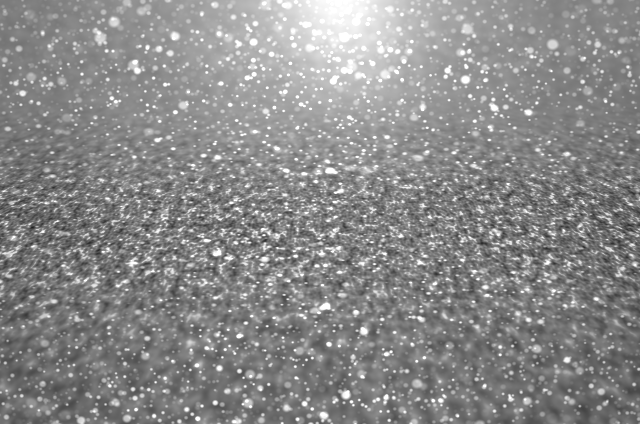
Give the GLSL for this texture, as a Shadertoy shader.

```glsl
const float HORIZON = 1.4;
const float FOCUS_Y = 0.47;

vec3 hash3(vec2 cell) {
    vec3 q = fract(vec3(cell.xyx) * vec3(0.1031, 0.1030, 0.0973));
    q += dot(q, q.yxz + 33.33);
    return fract((q.xxy + q.yzz) * q.zyx);
}

vec2 gradientDir(vec2 cell) {
    float angle = 6.2832 * hash3(cell).x;
    return vec2(cos(angle), sin(angle));
}

float gradientNoise(vec2 p) {
    vec2 i = floor(p), f = p - i;
    vec2 u = f * f * f * (f * (f * 6.0 - 15.0) + 10.0);
    vec2 e = vec2(1.0, 0.0);
    float a = dot(gradientDir(i), f);
    float b = dot(gradientDir(i + e.xy), f - e.xy);
    float c = dot(gradientDir(i + e.yx), f - e.yx);
    float d = dot(gradientDir(i + 1.0), f - 1.0);
    return 1.4 * mix(mix(a, b, u.x), mix(c, d, u.x), u.y);
}

float bell(float x, float width) {
    return exp(-x * x / (width * width));
}

// Stones on a receding plane; each octave fades as defocus exceeds its size
float stoneGrain(vec2 p, float blurRadius) {
    float depth = HORIZON - p.y;
    vec2 ground = vec2((p.x - 0.75) / depth, 1.3 / depth) + 7.0;
    float sum = 0.0, freq = 34.0, weight = 0.55;
    for (int i = 0; i < 3; i++) {
        float spread = blurRadius * freq / (depth * depth);
        sum += weight * gradientNoise(ground * freq) * exp(-8.0 * spread * spread);
        freq *= 1.95;
        weight *= 1.12;
    }
    return sum;
}

// One scattered disc per cell, with rare bright ones
float glintLayer(vec2 p, float cell, float radius, float stretch, float rarity, float seed, float px) {
    vec2 id = floor(p / cell);
    float edge = 0.3 * radius + 0.6 * px;
    float light = 0.0;
    for (int y = -1; y <= 1; y++) {
        for (int x = -1; x <= 1; x++) {
            vec2 n = id + vec2(x, y);
            vec3 rnd = hash3(n + seed);
            vec2 offset = p - (n + rnd.xy) * cell;
            float d = length(offset * vec2(1.0 / stretch, 1.0));
            float size = radius * (0.65 + 0.5 * rnd.x);
            float disc = 1.0 - smoothstep(size - edge, size + edge, d);
            light += disc * pow(rnd.z, rarity);
        }
    }
    return light;
}

float glitter(vec2 p, float defocus, float px) {
    float cell = 0.013, light = 0.0;
    for (int i = 0; i < 4; i++) {
        float k = float(i);
        float radius = cell * mix(0.14, 0.29, defocus);
        float stretch = mix(1.75, 1.08, smoothstep(0.0, 0.6, defocus));
        light += glintLayer(p, cell, radius, stretch, 5.0 + 3.5 * k, 31.0 * k + 11.0, px);
        cell *= 1.45;
    }
    return light;
}

// Broad light with a bright core falling from the upper edge
float backlight(vec2 p) {
    float core = 0.30 * bell(p.x - 0.80, 0.15) * bell(p.y - 1.03, 0.20);
    float halo = 0.17 * bell(p.x - 0.77, 0.38) * bell(p.y - 1.0, 0.36);
    return core + halo;
}

float groundTone(vec2 p) {
    float tone = mix(0.43, 0.54, smoothstep(0.0, 1.0, p.y));
    tone += 0.025 * bell(p.y - 0.28, 0.18) - 0.025 * bell(p.y - 0.5, 0.12);
    float side = (p.x - 0.75) / 0.75;
    return tone - 0.055 * side * side;
}

void mainImage(out vec4 fragColor, in vec2 fragCoord) {
    float px = 1.0 / iResolution.y;
    vec2 p = fragCoord * px;
    float defocus = smoothstep(0.02, 0.56, abs(p.y - FOCUS_Y));
    float blurRadius = mix(0.001, 0.012, defocus);

    float tone = groundTone(p) + backlight(p);

    // Relief, sharp facets and soft mottling
    float grain = stoneGrain(p, blurRadius);
    float calm = 1.0 - 0.6 * smoothstep(0.82, 1.0, p.y);
    tone += 0.27 * grain + 0.22 * smoothstep(0.2, 0.7, grain);
    tone += 0.07 * defocus * calm * gradientNoise(p * vec2(34.0, 44.0));
    tone += 0.03 * gradientNoise(p * vec2(5.0, 8.0) + 3.0);

    // Glints gather along the light path
    float path = 0.6 + 0.4 * bell(p.x - 0.75, 0.5);
    tone += 0.72 * path * calm * glitter(p, defocus, px);

    tone = clamp(tone, 0.08, 1.0);
    fragColor = vec4(vec3(tone), 1.0);
}
```
